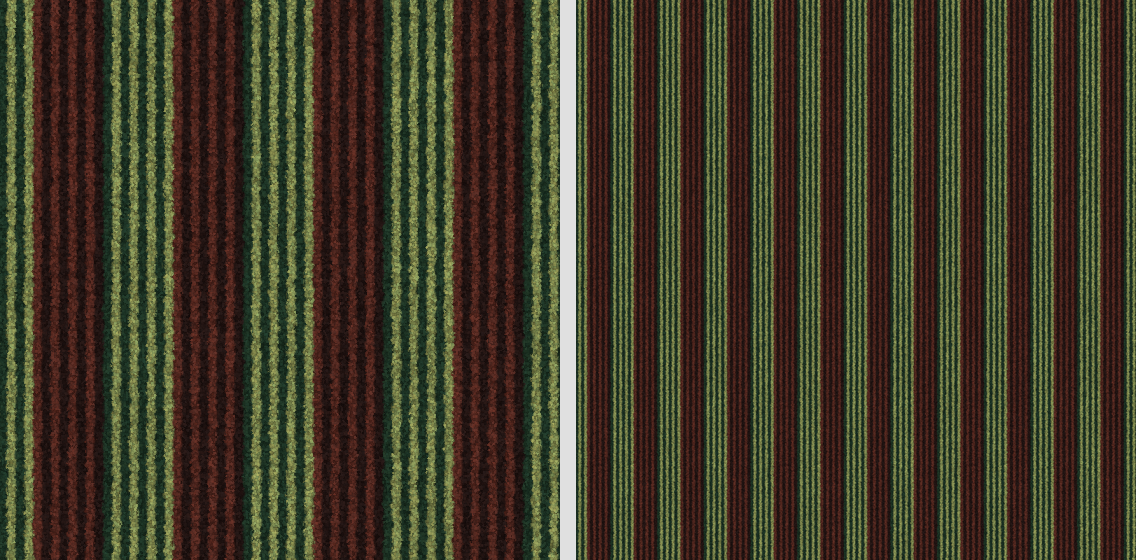
Left: one tile. Right: repeated 3 by 3.
A WebGL 2 fragment shader for this pattern:

```glsl
#version 300 es
precision highp float;

#define BANDS 4.0          // colour repeats across
#define STRIPES 16.0       // stripes in one repeat
#define OFFSET 3.8         // start of the first red stripe, in stripes
#define WOBBLE 0.055       // waviness of stripe edges
#define FRAY 0.22          // edge shift from tuft to tuft
#define SOFTNESS 0.10      // blur of stripe edges
#define TUFTS 240.0        // pile tufts across
#define CLUMPS 72.0        // larger clumps of pile across
#define GRAIN 0.42         // brightness change between tufts
#define MOTTLE 0.12        // brightness change between clumps

uniform vec2 u_resolution;
out vec4 fragColor;

const float TAU = 6.2831853;
const vec3 RED = vec3(0.305, 0.145, 0.115);
const vec3 BLACK_BROWN = vec3(0.125, 0.075, 0.068);
const vec3 DARK_GREEN = vec3(0.105, 0.185, 0.130);
const vec3 LIGHT_GREEN = vec3(0.465, 0.500, 0.285);

vec3 hash3(vec2 p) {
    vec3 q = fract(p.xyx * vec3(0.1031, 0.1030, 0.0973));
    q += dot(q, q.yxz + 33.33);
    return fract((q.xxy + q.yzz) * q.zyx);
}

// Wrapping cellular noise: distance to the nearest centre, two random values
vec3 cellular(vec2 uv, float cells) {
    vec2 p = uv * cells;
    vec2 base = floor(p);
    vec3 nearest = vec3(9.0, 0.0, 0.0);
    for (int j = -1; j <= 1; j++) {
        for (int i = -1; i <= 1; i++) {
            vec2 cell = base + vec2(i, j);
            vec3 rnd = hash3(mod(cell, cells) + cells);
            float dist = length(cell + rnd.xy - p);
            vec2 values = vec2(rnd.z, fract(rnd.x * 7.0 + rnd.z * 5.0));
            if (dist < nearest.x) nearest = vec3(dist, values);
        }
    }
    return nearest;
}

// Layered sines along one stripe edge, in whole cycles
float edgeWave(float y, float edge) {
    vec3 phase = TAU * hash3(vec2(mod(edge, BANDS * STRIPES), 17.0));
    return sin(TAU * 9.0 * y + phase.x) * 0.6
         + sin(TAU * 23.0 * y + phase.y) * 0.8
         + sin(TAU * 47.0 * y + phase.z) * 0.7
         + sin(TAU * 71.0 * y + phase.x + phase.y) * 0.5;
}

// Half of each repeat is red and brown, the other half green
vec3 yarnColor(float stripe) {
    float k = mod(stripe, STRIPES);
    bool odd = mod(k, 2.0) > 0.5;
    if (k < STRIPES * 0.5) return odd ? BLACK_BROWN : RED;
    return odd ? LIGHT_GREEN : DARK_GREEN;
}

void main() {
    vec2 uv = gl_FragCoord.xy / u_resolution;
    vec3 tuft = cellular(uv, TUFTS);
    vec3 clump = cellular(uv, CLUMPS);

    // Stripes with wavy, frayed edges
    float s = uv.x * BANDS * STRIPES - OFFSET;
    float edge = floor(s + 0.5);
    float d = s - edge + WOBBLE * edgeWave(uv.y, edge)
            + FRAY * (tuft.z - 0.5) + 0.5 * FRAY * (clump.y - 0.5);
    float blur = SOFTNESS + 0.5 * BANDS * STRIPES / u_resolution.x;
    vec3 color = mix(yarnColor(edge - 1.0), yarnColor(edge), smoothstep(-blur, blur, d));

    // Darker seam where two yarns meet
    color *= 1.0 - 0.10 * exp(-d * d * 40.0);

    // Pile: lit tufts, shaded gaps, faint warm and cool fibres
    float shade = 1.02 + GRAIN * (tuft.y - 0.5) + 0.30 * (0.42 - tuft.x);
    shade += MOTTLE * (clump.z - 0.5);
    color *= shade;
    color *= 1.0 + vec3(0.12, 0.0, -0.08) * (tuft.z - 0.5);
    color += 0.025 * (tuft.y - 0.5);

    // Broad uneven wear
    float wear = sin(TAU * (uv.x * 2.0 + uv.y) + 1.0) + sin(TAU * (uv.y * 3.0 - uv.x) + 2.4);
    color *= 1.0 + 0.015 * wear;

    fragColor = vec4(clamp(color, 0.0, 1.0), 1.0);
}
```
